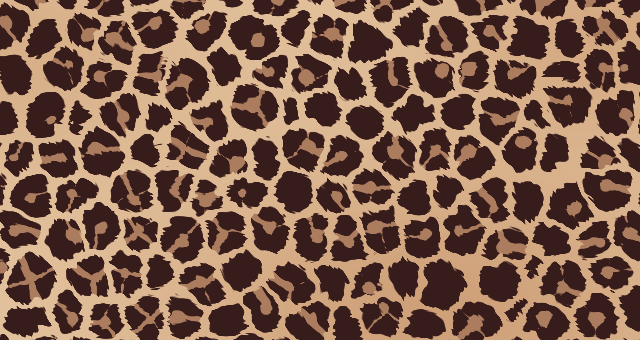
Write a Shadertoy shader that draws this pattern.

```glsl
// Leopard fur: dark rosettes with brown hearts on a softly shaded tan coat.
// A weighted Voronoi diagram packs the spots; each cell is shrunk and rounded,
// notched into lobes, hollowed out, and given a ragged edge of fine hairs.

const float ROWS = 8.3;          // spots per canvas height
const float TAU = 6.28319;
const float HALF_GAP = 0.068;    // tan margin around each spot, in cells
const float ROUNDING = 14.0;     // higher gives sharper cell corners

const vec3 COAT_LIGHT = vec3(0.89, 0.77, 0.625);
const vec3 COAT_WARM = vec3(0.81, 0.63, 0.475);
const vec3 HEART_BROWN = vec3(0.67, 0.485, 0.365);
const vec3 SPOT_DARK = vec3(0.215, 0.108, 0.108);

vec3 hash3(vec2 c) {
    vec3 q = fract(c.xyx * vec3(0.1031, 0.1030, 0.0973));
    q += dot(q, q.yxz + 33.33);
    return fract((q.xxy + q.yzz) * q.zyx);
}

float valueNoise(vec2 p) {
    vec2 c = floor(p), f = fract(p);
    f = f * f * (3.0 - 2.0 * f);
    float low = mix(hash3(c).x, hash3(c + vec2(1, 0)).x, f.x);
    float high = mix(hash3(c + vec2(0, 1)).x, hash3(c + vec2(1, 1)).x, f.x);
    return mix(low, high, f.y);
}

vec2 rotate(vec2 p, float angle) {
    float c = cos(angle), s = sin(angle);
    return vec2(c * p.x - s * p.y, s * p.x + c * p.y);
}

float smoothMin(float a, float b, float k) {
    float h = max(k - abs(a - b), 0.0) / k;
    return min(a, b) - 0.25 * h * h * k;
}

// Coverage of the inside of a signed distance.
float cover(float dist, float pixel) {
    return smoothstep(0.6 * pixel, -0.6 * pixel, dist);
}

// Spot centre (xy) and size weight (z) of a staggered grid cell.
vec3 spotSite(vec2 cell) {
    vec3 h = hash3(cell + 19.0);
    float stagger = 0.5 * mod(cell.y, 2.0);
    return vec3(cell + 0.5 + (h.xy - 0.5) * 0.6 + vec2(stagger, 0.0), 0.28 * h.z);
}

float power(vec2 p, vec3 site) {
    vec2 d = p - site.xy;
    return dot(d, d) - site.z;
}

// Cell of the spot that owns point p.
vec2 owningCell(vec2 p) {
    vec2 best = floor(p);
    float bestPower = 1e3;
    for (int k = 0; k < 25; k++) {
        vec2 cell = floor(p) + vec2(k % 5 - 2, k / 5 - 2);
        float w = power(p, spotSite(cell));
        if (w < bestPower) { bestPower = w; best = cell; }
    }
    return best;
}

// Rounded distance from p to the border of its own cell.
float borderDistance(vec2 p, vec2 own) {
    vec3 site = spotSite(own);
    float sum = 0.0;
    for (int k = 0; k < 25; k++) {
        vec2 cell = floor(p) + vec2(k % 5 - 2, k / 5 - 2);
        if (cell == own) continue;
        vec3 other = spotSite(cell);
        float gap = power(p, other) - power(p, site);
        sum += exp(-ROUNDING * gap / (2.0 * distance(site.xy, other.xy)));
    }
    return -log(sum) / ROUNDING;
}

// Signed distances of the whole spot (x) and of its brown heart (y).
vec2 spotShape(vec2 p, vec2 cell) {
    vec3 site = spotSite(cell), trait = hash3(cell + 57.0);
    bool hollow = site.z > 0.075 && trait.x > 0.08;
    vec2 q = rotate(p - site.xy, trait.y * TAU);
    float radius = length(q);

    // One notch in the middle of each angular sector.
    float lobes = 2.0 + floor(trait.z * 2.99);
    float turn = (atan(q.y, q.x) / TAU + 0.5) * lobes;
    vec3 notch = hash3(cell + 7.0 * (floor(turn) + 1.0));
    float arc = abs(fract(turn) - 0.5) * TAU / lobes * radius;
    float dent = 0.12 * notch.y * exp(-arc * arc / 0.008);

    float slit = arc - (hollow ? mix(-0.07, 0.10, notch.x) : -0.4);
    float core = length(q - vec2(0.06, 0.0)) - (hollow ? mix(0.10, 0.19, trait.x) : -0.4);
    float outer = max(HALF_GAP - borderDistance(p, cell), radius - 0.62) + dent;

    // Hairs: noise stretched along a direction that varies by spot.
    vec2 strand = rotate(p, 0.5 + 1.4 * (trait.y - 0.5));
    float hair = valueNoise(strand * vec2(5.0, 21.0)) - 0.5;
    return vec2(outer + 0.095 * hair, smoothMin(core, slit, 0.06) + 0.06 * hair);
}

float glow(vec2 uv, vec2 centre, float falloff) {
    vec2 d = uv - centre;
    return exp(-falloff * dot(d, d));
}

vec3 coatColor(vec2 uv) {
    float warm = glow(uv, vec2(0.68, 0.08), 5.0)
               + 0.75 * glow(uv, vec2(0.98, 0.9), 9.0)
               + 0.6 * glow(uv, vec2(0.0, 0.85), 9.0);
    return mix(COAT_LIGHT, COAT_WARM, min(warm, 1.0));
}

void mainImage(out vec4 fragColor, in vec2 fragCoord) {
    float pixel = ROWS / iResolution.y;
    vec2 p = fragCoord * pixel;
    // Gentle warp keeps outlines irregular.
    p += 0.13 * (vec2(valueNoise(p * 3.0), valueNoise(p * 3.0 + 40.0)) - 0.5);

    vec2 shape = spotShape(p, owningCell(p));
    vec3 color = coatColor(fragCoord / iResolution.xy);
    color = mix(color, HEART_BROWN, cover(shape.x, pixel));
    color = mix(color, SPOT_DARK, cover(max(shape.x, -shape.y), pixel));
    fragColor = vec4(color, 1.0);
}
```
